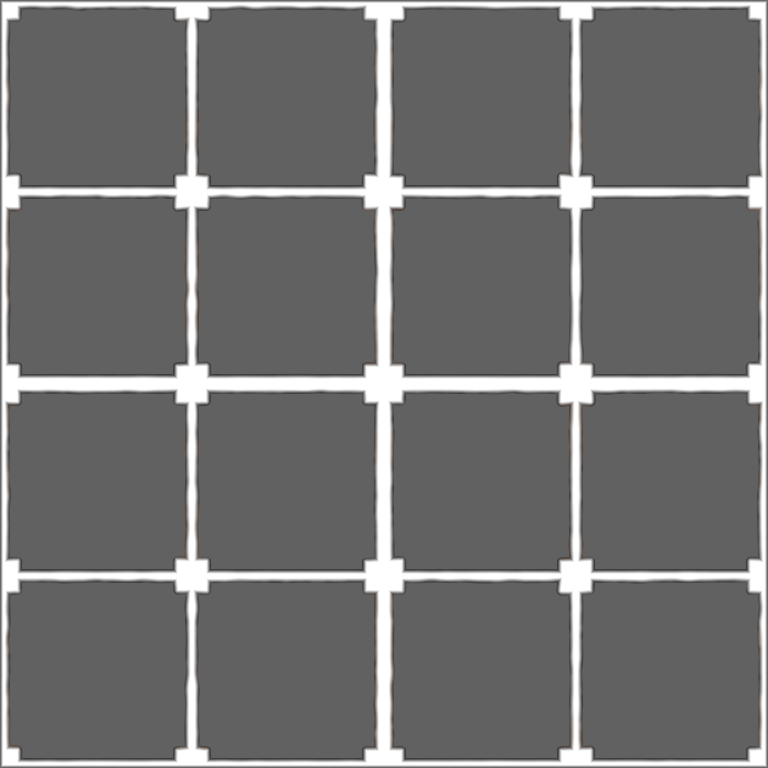
Give the GLSL for this pattern, as a WebGL 1 fragment shader.

```glsl
precision highp float;
// Four by four grey tiles with notched corners, soft worn edges and white joints.

uniform vec2 u_resolution;

float hash(vec2 cell) {
  vec3 h = fract(cell.xyx * vec3(0.1031, 0.1030, 0.0973));
  h += dot(h, h.yzx + 33.33);
  return fract((h.x + h.y) * h.z);
}

// Value noise that wraps after "count" cells across the canvas.
float wrapNoise(vec2 p, float count) {
  vec2 cell = floor(p * count);
  vec2 f = fract(p * count);
  f = f * f * (3.0 - 2.0 * f);
  vec2 lo = mod(cell, count);
  vec2 hi = mod(cell + 1.0, count);
  return mix(mix(hash(lo), hash(vec2(hi.x, lo.y)), f.x),
             mix(hash(vec2(lo.x, hi.y)), hash(hi), f.x), f.y);
}

float roundedSquare(vec2 p, float halfSize, float radius) {
  vec2 d = abs(p) - halfSize + radius;
  return length(max(d, 0.0)) + min(max(d.x, d.y), 0.0) - radius;
}

// Square with a small rounded square cut out of each corner.
float notchedTile(vec2 p) {
  float body = roundedSquare(p, 0.1152, 0.002);
  float notch = roundedSquare(abs(p) - 0.1152, 0.0158, 0.005);
  return max(body, -notch);
}

void main() {
  vec2 uv = gl_FragCoord.xy / u_resolution;
  float pixel = 1.0 / min(u_resolution.x, u_resolution.y);

  // Tiles sit in mirrored pairs, so every second joint is wider.
  vec2 pairPos = fract(uv * 2.0) * 0.5 - 0.25;
  vec2 tilePos = (abs(pairPos) - 0.123) * sign(pairPos);
  vec2 fromCentre = abs(tilePos);

  // Sides and top are ragged; the bottom edge stays nearly straight.
  float isSide = step(fromCentre.y, fromCentre.x);
  float isBottom = (1.0 - isSide) * step(tilePos.y, 0.0);
  float ragged = 1.0 - 0.75 * isBottom;
  float wobble = (wrapNoise(uv, 48.0) - 0.5) * 0.0022 * ragged;
  float d = notchedTile(tilePos) + wobble;

  // Soft shadow fading from the tile edge into the white joint.
  float chip = wrapNoise(uv, 110.0);
  float edgeShade = 0.22 + 0.12 * chip * ragged;
  vec3 color = vec3(mix(edgeShade, 1.0, smoothstep(-0.001, 0.0057, d)));

  // Faint warm stain along the vertical edges.
  float stain = isSide * smoothstep(0.35, 0.8, wrapNoise(uv, 24.0));
  color += vec3(0.07, 0.01, -0.03) * stain * (1.0 - smoothstep(0.0, 0.003, abs(d)));

  // Flat tile face inside the dark outline.
  float face = 1.0 - smoothstep(-0.5 * pixel, 0.5 * pixel, d + 0.0013);
  color = mix(color, vec3(0.38), face);

  // Thin shaded frame where the canvas wraps.
  vec2 toBorder = 0.5 - abs(uv - 0.5);
  float border = min(toBorder.x, toBorder.y);
  color *= mix(0.32, 1.0, smoothstep(-0.0005, 0.0048, border));

  gl_FragColor = vec4(color, 1.0);
}
```
